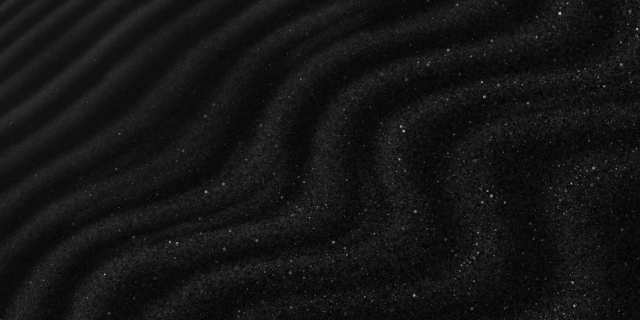
Write a Shadertoy shader that draws this texture.

```glsl
// Dark rippled sand: diagonal wavy crests that widen to the lower right, with glinting grains.

const vec2  ALONG = vec2(0.8, 0.6);          // direction of the crests
const vec2  ACROSS = vec2(0.6, -0.8);        // from the fine ripples to the wide ones
const float FIRST_SPACING = 0.05;            // ripple spacing at the upper left
const float SPACING_GROWTH = 0.14;           // widening per unit across
const float SWAY = 0.10;                     // bending of the crests
const float SWAY_FREQUENCY = 6.6;
const float ROUGHNESS = 0.07;                // irregular bending
const vec3  SAND_TINT = vec3(1.0, 1.0, 1.005);
const float HAZE_LIGHT = 0.075;              // trough light, upper left
const float DEEP_LIGHT = 0.043;              // trough light, lower right
const float CREST_LIGHT = 0.085;
const float GRAIN_CONTRAST = 1.1;
const int   GLINT_LAYERS = 3;

float hash(vec2 p) {
    vec3 q = fract(vec3(p.xyx) * 0.1031);
    q += dot(q, q.yzx + 33.33);
    return fract((q.x + q.y) * q.z);
}

float noise(vec2 p) {
    vec2 i = floor(p), f = fract(p);
    f = f * f * (3.0 - 2.0 * f);
    return mix(mix(hash(i), hash(i + vec2(1, 0)), f.x),
               mix(hash(i + vec2(0, 1)), hash(i + vec2(1, 1)), f.x), f.y);
}

float fbm(vec2 p) {
    float sum = 0.0, weight = 0.5;
    for (int i = 0; i < 4; i++) {
        sum += weight * noise(p);
        p = mat2(1.6, 1.2, -1.2, 1.6) * p + 7.3;
        weight *= 0.5;
    }
    return sum;
}

// Soft crest with a steeper upper-left flank
float crest(float phase) {
    float f = fract(phase);
    return smoothstep(0.12, 0.42, f) * (1.0 - smoothstep(0.40, 0.95, f));
}

// Ripple count across the dunes; spacing grows linearly with distance
float ripplePhase(float distanceAcross) {
    float t = max(distanceAcross, -0.2);
    return log(1.0 + t * SPACING_GROWTH / FIRST_SPACING) / SPACING_GROWTH;
}

// Scattered round glints, at most one per cell
float glints(vec2 p, float cells, float density, float pixel) {
    vec2 g = p * cells;
    vec2 id = floor(g);
    vec2 centre = 0.3 + 0.4 * vec2(hash(id + 11.7), hash(id + 47.1));
    float radius = mix(0.10, 0.25, hash(id + 83.9));
    float edge = 0.6 * pixel * cells;
    float dot_ = 1.0 - smoothstep(radius - edge, radius + edge, length(fract(g) - centre));
    float power = hash(id + 131.3);
    return dot_ * step(hash(id + 5.0), density) * mix(0.2, 1.0, power * power);
}

void mainImage(out vec4 fragColor, in vec2 fragCoord) {
    vec2 p = fragCoord / iResolution.y;
    float pixel = 1.0 / iResolution.y;
    float u = dot(p, ALONG);
    float d = dot(p, ACROSS);
    float t = max(d + 0.8, 0.0);
    float nearness = smoothstep(0.15, 1.45, t);

    // Bent crests
    float bend = min(t, 1.25);
    float sway = SWAY * bend * bend * cos(SWAY_FREQUENCY * (u - 0.8 - 0.6 * d));
    float rough = ROUGHNESS * (0.25 + bend) * (fbm(p * 3.2 + 4.0) - 0.47);
    float across = t - sway + rough;
    float phase = ripplePhase(across);
    float ridge = crest(phase);

    // Fainter side ripples that branch from the main ones
    float branchMask = smoothstep(0.5, 0.72, noise(p * 3.0 + 21.0)) * smoothstep(0.4, 0.8, t);
    float branch = crest(phase * 1.5 + 0.9 * u + 0.3) * branchMask;
    float patches = mix(0.55, 1.25, noise(vec2(u * 3.0, phase * 0.9) + 13.0));
    float relief = max(ridge * patches, 0.6 * branch);

    // Base light
    float light = mix(HAZE_LIGHT, DEEP_LIGHT, smoothstep(0.1, 0.8, t));
    light += CREST_LIGHT * relief * mix(1.0, 0.55, smoothstep(0.7, 1.5, t));
    light *= 0.85 + 0.3 * fbm(p * 5.0 + 40.0);

    // Fine grain, softer in the distance
    vec2 turned = vec2(u, d) + 3.0;
    float grain = 0.65 * noise(turned * 215.0) + 0.35 * noise(turned * 118.0 + 9.0) - 0.5;
    light *= 1.0 + GRAIN_CONTRAST * grain * mix(0.25, 1.6, nearness);

    // Bright grains: many small, few large
    float cells = 128.0;
    float density = mix(0.015, 0.30, nearness);
    float strength = 0.30;
    float exposure = mix(0.45, 1.1, clamp(relief, 0.0, 1.0)) * mix(0.4, 1.0, nearness);
    for (int i = 0; i < GLINT_LAYERS; i++) {
        light += strength * exposure * glints(turned + float(i) * 1.37, cells, density, pixel);
        cells *= 0.62;
        density *= 0.42;
        strength *= 1.45;
    }

    fragColor = vec4(clamp(light * SAND_TINT, 0.0, 1.0), 1.0);
}
```
